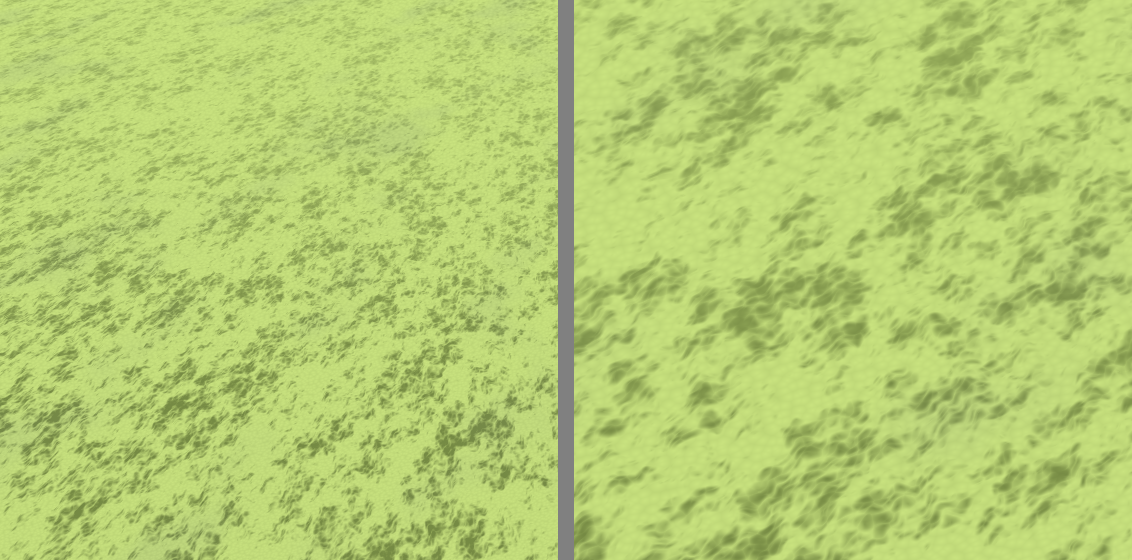
Left: the whole. Right: its middle third, enlarged.
Write a Shadertoy shader that draws this texture.

```glsl
// A sunlit green slope receding upwards, covered in slanting dark flecks.
// Layered cellular noise is stretched along one ground direction, clumped
// into patches, seen in perspective and used to shade a two-colour ramp.

const vec3 SHADOW_GREEN = vec3(0.46, 0.54, 0.265);
const vec3 SUNLIT_GREEN = vec3(0.775, 0.876, 0.488);
const vec3 HAZE_TINT = vec3(0.0, -0.004, 0.03);
const float HORIZON = 1.6;
const float STREAK_ANGLE = 0.48;
const float MEAN_CELL = 0.54;

vec2 hash2(vec2 p) {
    vec3 q = fract(p.xyx * vec3(0.1031, 0.1030, 0.0973));
    q += dot(q, q.yzx + 33.33);
    return fract((q.xx + q.yz) * q.zy);
}

// Closeness to the nearest scattered point: 1 on a point, falling with distance.
float cellular(vec2 p) {
    vec2 cell = floor(p);
    vec2 local = p - cell;
    float nearest = 4.0;
    for (int y = -1; y <= 1; y++) {
        for (int x = -1; x <= 1; x++) {
            vec2 offset = vec2(x, y);
            vec2 d = offset + hash2(cell + offset) - local;
            nearest = min(nearest, dot(d, d));
        }
    }
    return 1.0 - sqrt(nearest);
}

// Smooth broad variation, roughly -1 to 1.
float layeredSines(vec2 p) {
    float sum = 0.0;
    float weight = 0.5;
    for (int i = 0; i < 4; i++) {
        sum += weight * sin(p.x + 1.7 * sin(p.y)) * cos(p.y - 0.6 * p.x);
        p = mat2(1.5, 1.1, -1.1, 1.5) * p + 2.3;
        weight *= 0.6;
    }
    return sum;
}

vec2 rotate(vec2 p, float angle) {
    float c = cos(angle);
    float s = sin(angle);
    return vec2(c * p.x + s * p.y, c * p.y - s * p.x);
}

// Three sizes of fleck; each fades out where distance makes it too fine.
float fleckHeight(vec2 ground, float depth) {
    float sum = MEAN_CELL;
    float weight = 0.40;
    float frequency = 72.0;
    for (int i = 0; i < 3; i++) {
        vec2 p = ground * frequency * vec2(0.45, 1.0) + 17.0 * float(i + 1);
        float fade = 1.0 - smoothstep(200.0, 560.0, frequency * depth * depth);
        sum += weight * fade * (cellular(p) - MEAN_CELL);
        frequency *= 2.07;
        weight *= 0.82;
    }
    return sum;
}

// Elongated clumps in which the flecks gather, centred on zero.
float clumps(vec2 ground) {
    float large = cellular(ground * vec2(7.0, 14.0) + 5.0);
    float small = cellular(ground * vec2(16.0, 34.0) + 41.0);
    return 0.5 * (large + small) - MEAN_CELL;
}

void mainImage(out vec4 fragColor, in vec2 fragCoord) {
    vec2 uv = fragCoord / iResolution.y;

    // Project the canvas on the ground and align it with the streaks.
    float depth = 1.0 / (HORIZON - uv.y);
    vec2 ground = rotate(vec2((uv.x - 0.5) * depth, depth), STREAK_ANGLE);
    ground += 0.004 * vec2(layeredSines(ground * 60.0),
                           layeredSines(ground.yx * 75.0 + 4.0));

    // Flecks lose contrast towards the far edge.
    float height = fleckHeight(ground, depth) + 0.55 * clumps(ground);
    float contrast = mix(1.0, 0.42, smoothstep(0.15, 1.0, uv.y));
    float flecks = contrast * smoothstep(0.50, 0.91, height);

    // Pale haze patches and fine grain break up the lit surface.
    float haze = smoothstep(-0.1, 0.8, layeredSines(ground * vec2(7.0, 13.0)));
    float grain = cellular(rotate(uv, 0.3) * vec2(150.0, 230.0)) - MEAN_CELL;
    float light = 0.95 + 0.04 * uv.y - 0.13 * haze + 0.16 * grain - flecks;

    vec3 color = mix(SHADOW_GREEN, SUNLIT_GREEN, clamp(light, 0.0, 1.06));
    color += HAZE_TINT * haze;
    fragColor = vec4(color, 1.0);
}
```
